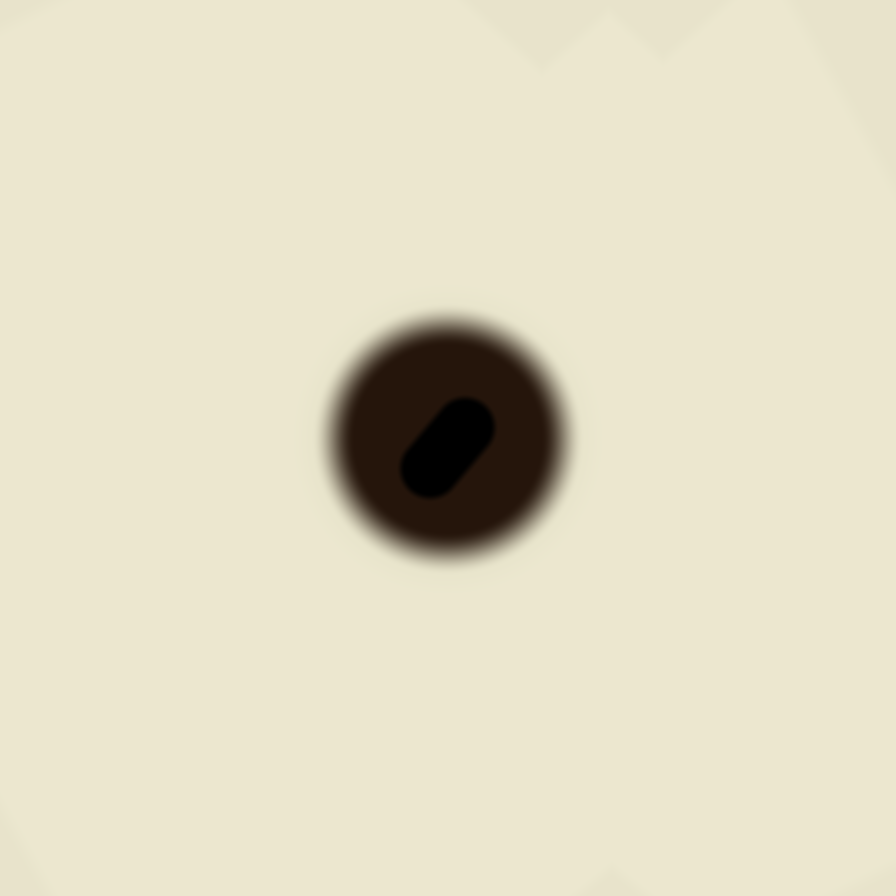
This background is drawn by a Shadertoy shader. Its source:

```glsl
// Soft dark brown disc with a slanted black capsule on faintly shaded cream paper.

float capsuleDistance(vec2 p, vec2 a, vec2 b, float radius) {
    vec2 pa = p - a, ba = b - a;
    float t = clamp(dot(pa, ba) / dot(ba, ba), 0.0, 1.0);
    return length(pa - ba * t) - radius;
}

// Downward wedge hanging from the top edge, positive inside
float hangingWedge(vec2 p, float tipX, float depth) {
    return depth - 0.9 * abs(p.x - tipX) - (1.0 - p.y);
}

float softMask(float inside) {
    return smoothstep(-0.012, 0.012, inside);
}

void mainImage(out vec4 fragColor, in vec2 fragCoord) {
    vec2 p = (fragCoord - 0.5 * iResolution.xy) / iResolution.y + 0.5;

    // Cream paper with barely darker patches along its border
    vec3 color = vec3(0.925, 0.907, 0.812);
    float wedges = max(hangingWedge(p, 0.605, 0.080), hangingWedge(p, 0.740, 0.068));
    float topRight = 0.87 * (p.x - 0.88) - 0.49 * (1.0 - p.y);
    float bottomLeft = 0.05 - 0.87 * p.x - 0.49 * p.y;
    float bottomRight = 0.45 * (p.x - 0.93) - 0.9 * p.y;
    float topLeft = 0.03 - 0.45 * p.x - 0.9 * (1.0 - p.y);
    float bottomBump = 0.032 - 0.8 * abs(p.x - 0.683) - p.y;
    float shade = max(softMask(wedges), softMask(topRight));
    shade = max(shade, max(softMask(bottomLeft), softMask(bottomRight)));
    shade = max(shade, max(softMask(topLeft), softMask(bottomBump)));
    color -= 0.016 * shade;

    // Faint halo and blurred brown disc
    float radius = length(p - vec2(0.5, 0.51));
    color -= vec3(0.022, 0.018, 0.022) * (1.0 - smoothstep(0.13, 0.18, radius));
    float disc = 1.0 - smoothstep(0.104, 0.152, radius);
    color = mix(color, vec3(0.145, 0.083, 0.043), disc);

    // Black capsule at the heart of the disc
    float capsule = capsuleDistance(p, vec2(0.480, 0.477), vec2(0.519, 0.523), 0.033);
    color = mix(color, vec3(0.0), 1.0 - smoothstep(-0.005, 0.005, capsule));

    fragColor = vec4(color, 1.0);
}
```
